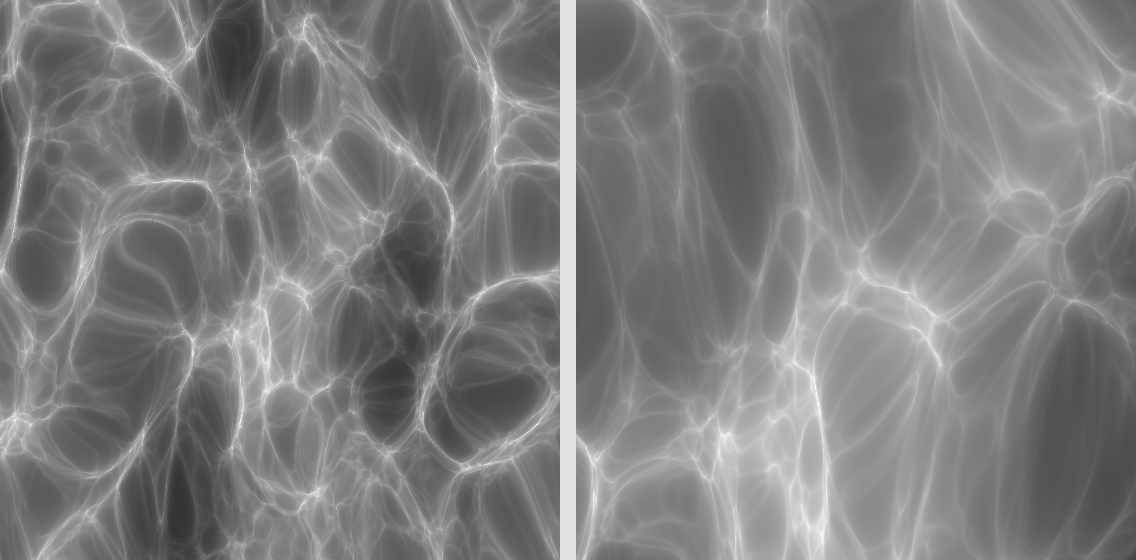
Left: the whole. Right: its middle third, enlarged.
Give the GLSL for this texture, as a Shadertoy shader.

```glsl
// Grey smoky web: soft upright filaments and bright knots around dark hollows.

const vec2  BASE_SCALE    = vec2(4.2, 2.6); // cells across and up the canvas
const int   OCTAVES       = 6;
const float LACUNARITY    = 1.85;
const float GAIN          = 0.66;
const float TURN          = 0.9;    // rotation between octaves, radians
const float RIDGE_SHARP   = 6.0;    // falloff away from a filament
const float RIDGE_ROUND   = 0.02;   // softness of the filament crest
const float RIDGE_MEAN    = 0.47;
const float RIDGE_SPREAD  = 0.26;
const float PINCH         = 0.13;   // pulls fine wisps along filaments
const float PINCH_WIDTH   = 0.12;
const float SWIRL         = 0.35;   // bending of the largest cells
const float TONE_AMOUNT   = 2.4;    // broad light and dark areas
const float MEAN_GREY     = 0.5;
const float CONTRAST      = 0.09;

// Unit gradient of a lattice point
vec2 gradientAt(vec2 cell) {
    float angle = 6.2832 * fract(sin(dot(cell, vec2(127.1, 311.7))) * 43758.5453);
    return vec2(cos(angle), sin(angle));
}

// Gradient noise: value in x, its derivatives in yz
vec3 noiseWithSlope(vec2 p) {
    vec2 cell = floor(p);
    vec2 f = fract(p);
    vec2 u = f * f * f * (f * (f * 6.0 - 15.0) + 10.0);
    vec2 du = 30.0 * f * f * (f * (f - 2.0) + 1.0);
    vec2 e = vec2(1.0, 0.0);

    vec2 ga = gradientAt(cell);
    vec2 gb = gradientAt(cell + e.xy);
    vec2 gc = gradientAt(cell + e.yx);
    vec2 gd = gradientAt(cell + e.xx);
    float a = dot(ga, f);
    float b = dot(gb, f - e.xy);
    float c = dot(gc, f - e.yx);
    float d = dot(gd, f - e.xx);
    float k = a - b - c + d;

    float value = a + u.x * (b - a) + u.y * (c - a) + u.x * u.y * k;
    vec2 slope = ga + u.x * (gb - ga) + u.y * (gc - ga)
               + u.x * u.y * (ga - gb - gc + gd)
               + du * (u.yx * k + vec2(b, c) - a);
    return vec3(value, slope);
}

// Sum of ridges; each octave bends the finer ones along its crests
float filaments(vec2 p) {
    mat2 turn = mat2(cos(TURN), sin(TURN), -sin(TURN), cos(TURN));
    float sum = 0.0;
    float weight = 1.0;
    for (int i = 0; i < OCTAVES; i++) {
        vec3 n = noiseWithSlope(p);
        float ridge = exp(-RIDGE_SHARP * sqrt(n.x * n.x + RIDGE_ROUND * RIDGE_ROUND));
        sum += weight * (ridge - RIDGE_MEAN) / RIDGE_SPREAD;

        // More detail on the filaments, less in the hollows
        weight *= GAIN * (0.7 + 0.65 * ridge);
        p += PINCH * n.yz * n.x / sqrt(n.x * n.x + PINCH_WIDTH * PINCH_WIDTH);
        p = turn * p * LACUNARITY + vec2(17.3, 9.1);
    }
    return sum;
}

void mainImage(out vec4 fragColor, in vec2 fragCoord) {
    vec2 uv = fragCoord / iResolution.y;
    vec2 p = uv * BASE_SCALE + vec2(3.7, 11.2);

    // Irregular large cells and uneven lighting
    vec2 swirl = vec2(noiseWithSlope(p * 0.9 + 31.0).x, noiseWithSlope(p * 0.9 + 57.0).x);
    float tone = noiseWithSlope(p * 0.7 + 83.0).x;

    float grey = MEAN_GREY + CONTRAST * (filaments(p + SWIRL * swirl) + TONE_AMOUNT * tone);
    fragColor = vec4(vec3(clamp(grey, 0.0, 1.0)), 1.0);
}
```
